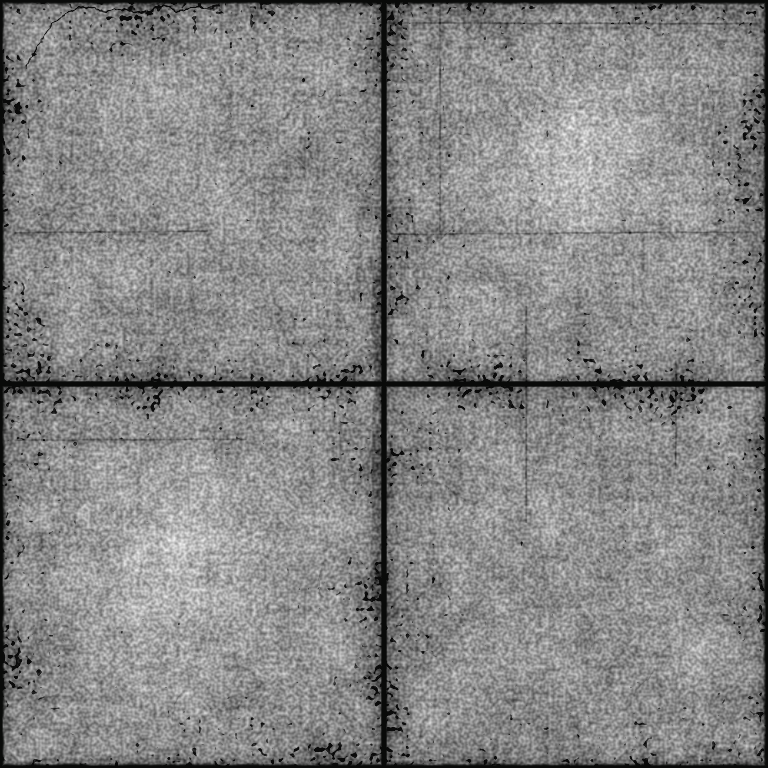
Write a WebGL 2 fragment shader that draws this texture.

```glsl
#version 300 es
precision highp float;

uniform vec2 u_resolution;
out vec4 fragColor;

const float TILES = 2.0;
const float JOINT_HALF_WIDTH = 0.0024;
const float JOINT_SOFTNESS = 0.0022;
const float RIM_WIDTH = 0.0045;
const float EDGE_SHADE = 0.20;
const float WEAR_REACH = 0.055;
const float GRAIN_STRENGTH = 0.27;
const float PIT_DARKNESS = 0.42;
const float CRACK_WIDTH = 0.0011;
const vec3 JOINT_COLOR = vec3(0.035, 0.04, 0.035);
const float CONCRETE = 0.605;

// Hairline scratches as start.xy, end.xy
const vec4 SCRATCHES[7] = vec4[7](
    vec4(0.51, 0.970, 0.99, 0.969), vec4(0.02, 0.697, 0.27, 0.699),
    vec4(0.02, 0.427, 0.32, 0.428), vec4(0.573, 0.70, 0.573, 0.99),
    vec4(0.685, 0.32, 0.685, 0.60), vec4(0.880, 0.39, 0.880, 0.53),
    vec4(0.51, 0.695, 0.98, 0.698));

vec2 hash2(vec2 p) {
    vec3 q = fract(p.xyx * vec3(0.1031, 0.1030, 0.0973));
    q += dot(q, q.yzx + 33.33);
    return fract((q.xx + q.yz) * q.zy);
}

float cornerSlope(vec2 cell, vec2 offset) {
    float angle = 6.2832 * hash2(cell).x;
    return dot(vec2(cos(angle), sin(angle)), offset);
}

float gradientNoise(vec2 p) {
    vec2 i = floor(p), f = fract(p);
    vec2 u = f * f * f * (f * (f * 6.0 - 15.0) + 10.0);
    vec2 e = vec2(1.0, 0.0);
    float low = mix(cornerSlope(i, f), cornerSlope(i + e, f - e), u.x);
    float high = mix(cornerSlope(i + e.yx, f - e.yx), cornerSlope(i + 1.0, f - 1.0), u.x);
    return mix(low, high, u.y);
}

float fbm(vec2 p) {
    float sum = 0.0, gain = 0.6;
    for (int octave = 0; octave < 5; octave++) {
        sum += gain * gradientNoise(p);
        p = mat2(1.6, 1.2, -1.2, 1.6) * p + 17.3;
        gain *= 0.58;
    }
    return sum;
}

float segmentDistance(vec2 p, vec2 a, vec2 b) {
    vec2 along = b - a;
    float t = clamp(dot(p - a, along) / dot(along, along), 0.0, 1.0);
    return length(p - a - along * t);
}

float lineMask(float dist, float halfWidth, float pixel) {
    return 1.0 - smoothstep(halfWidth - pixel, halfWidth + pixel, dist);
}

void main() {
    vec2 p = gl_FragCoord.xy / u_resolution;
    float pixel = 1.0 / min(u_resolution.x, u_resolution.y);

    // Tile grid and distance to the nearest joint
    vec2 tile = floor(p * TILES);
    vec2 local = fract(p * TILES);
    vec2 sides = min(local, 1.0 - local) / TILES;
    float edge = min(sides.x, sides.y);
    vec2 border = min(p, 1.0 - p);
    float rim = min(border.x, border.y);

    // Cloudy concrete, with a pale patch on the diagonal tiles
    float cloud = fbm(p * 7.0 + 3.1);
    float mottle = fbm(p * 26.0 + 40.0);
    float tone = CONCRETE + 0.12 * cloud + 0.13 * mottle;
    vec2 patchOffset = p - (tile + vec2(0.5, 0.57)) / TILES;
    float diagonal = 1.0 - abs(tile.x - tile.y);
    tone += 0.12 * diagonal * exp(-dot(patchOffset, patchOffset) * 90.0);
    tone += 0.04 * (hash2(tile + 5.0).x - 0.5);

    // Fine grain
    tone += GRAIN_STRENGTH * gradientNoise(p * 231.0);
    tone += 0.6 * GRAIN_STRENGTH * gradientNoise(p * 119.0 + 70.0);

    // Streaks and wear gathered along the tile edges
    float acrossStreak = gradientNoise(p * vec2(9.0, 95.0));
    float downStreak = gradientNoise(p * vec2(95.0, 9.0) + 31.0);
    float cluster = fbm(p * 11.0 + 80.0);
    float wear = exp(-edge / WEAR_REACH) * (0.75 + 1.8 * cluster) + 0.35 * max(cluster, 0.0);
    wear = clamp(wear + 0.25 * (acrossStreak + downStreak), 0.0, 1.0);
    tone -= 0.11 * wear + 0.06 * (max(acrossStreak, 0.0) + max(downStreak, 0.0));

    // Dark pits, dense where worn
    float pitNoise = gradientNoise(p * 148.0 + 9.0) + 0.35 * gradientNoise(p * 61.0);
    float threshold = mix(0.62, 0.08, wear);
    tone -= PIT_DARKNESS * smoothstep(threshold, threshold + 0.2, pitNoise);

    // Stained strip left of the middle joint
    float strip = smoothstep(0.0, 0.003, p.x - 0.483 - 0.012 * gradientNoise(vec2(p.y * 9.0, 2.0)));
    strip *= step(p.x, 0.5) * smoothstep(0.18, 0.26, p.y) * (1.0 - smoothstep(0.6, 0.7, p.y));
    tone -= 0.12 * strip;

    // Faint web of cracks and broken hairlines
    vec2 warp = 0.018 * vec2(fbm(p * 17.0), fbm(p * 17.0 + 50.0));
    float web = abs(gradientNoise((p + warp) * 11.0 + 6.0));
    tone -= 0.10 * (1.0 - smoothstep(0.0, 0.03, web)) * smoothstep(-0.1, 0.3, cluster);
    for (int i = 0; i < 7; i++) {
        float gap = segmentDistance(p + 0.08 * warp, SCRATCHES[i].xy, SCRATCHES[i].zw);
        tone -= (0.16 + 0.3 * mottle) * lineMask(gap, CRACK_WIDTH, pixel);
        tone -= 0.05 * exp(-gap / 0.008);
    }

    // Deep crack in the upper left corner
    vec2 bent = p + 1.6 * warp;
    float crack = min(segmentDistance(bent, vec2(0.09, 0.988), vec2(0.29, 0.988)),
                      segmentDistance(bent, vec2(0.09, 0.988), vec2(0.03, 0.925)));
    tone -= 0.5 * lineMask(crack, CRACK_WIDTH, pixel);

    // Shaded edges, joints and ragged outer rim
    tone -= EDGE_SHADE * exp(-edge / 0.011);
    float joint = 1.0 - smoothstep(JOINT_HALF_WIDTH, JOINT_HALF_WIDTH + JOINT_SOFTNESS, edge);
    float ragged = RIM_WIDTH * (1.0 + 0.8 * mottle);
    joint = max(joint, 1.0 - smoothstep(0.5 * ragged, 1.5 * ragged, rim));
    vec3 color = mix(vec3(clamp(tone, 0.04, 0.95)), JOINT_COLOR, joint);
    fragColor = vec4(color, 1.0);
}
```
